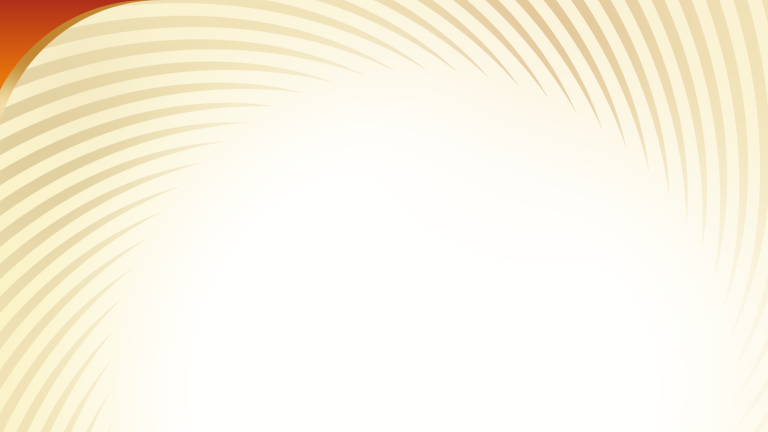
A Shadertoy shader for this background:

```glsl
const vec3 WHITE = vec3(1.0, 1.0, 0.995);
const vec3 CREAM = vec3(0.98, 0.95, 0.82);
const vec3 PEACH = vec3(0.985, 0.945, 0.86);
const vec3 LEMON = vec3(0.98, 0.95, 0.77);
const vec3 SAND = vec3(0.945, 0.89, 0.72);
const vec3 OLIVE = vec3(0.88, 0.81, 0.62);
const vec3 TAN = vec3(0.885, 0.78, 0.60);
const vec3 RED = vec3(0.69, 0.18, 0.10);
const vec3 ORANGE = vec3(0.91, 0.46, 0.04);
const vec3 GOLD = vec3(0.76, 0.53, 0.18);
const vec3 PALE_GOLD = vec3(0.95, 0.87, 0.65);

// Soft round spot, 1 at its centre
float spot(vec2 p, vec2 centre, float size) {
    vec2 q = (p - centre) / size;
    return exp(-dot(q, q));
}

// Coverage of the inside of a signed distance
float fill(float dist, float blur) {
    return 1.0 - smoothstep(-blur, blur, dist);
}

float circle(vec2 p, vec2 centre, float radius) {
    return length(p - centre) - radius;
}

// Logarithmic spiral rays that taper to points on a ring
float spiralRays(vec2 q, float ring, float twist, float spacing, float phase, float blur) {
    float r = max(length(q), 0.01);
    float turn = (atan(q.x, q.y) + twist * log(r / ring)) / spacing - phase;
    float offset = abs(fract(turn + 0.5) - 0.5);
    float halfWidth = 0.25 * (1.0 - exp((ring - r) / 0.09));
    float scale = r * spacing / sqrt(1.0 + twist * twist);
    return fill((offset - halfWidth) * scale, blur) * step(ring, r);
}

// Pale ground that brightens towards the centre
vec3 ground(vec2 p, float r) {
    float lowerRight = spot(p, vec2(1.78, 0.2), 0.45);
    float amount = smoothstep(0.48, 1.08, r) * (1.0 - 0.4 * lowerRight);
    vec3 edge = mix(CREAM, LEMON, spot(p, vec2(0.0, 0.25), 0.5));
    vec3 color = mix(WHITE, edge, amount);
    return mix(color, PEACH, 0.4 * spot(p, vec2(1.28, 0.9), 0.33));
}

// Ray colour with darker patches at the left and the top
vec3 rayColor(vec2 p) {
    vec3 color = mix(SAND, OLIVE, spot(p, vec2(0.08, 0.66), 0.30));
    return mix(color, TAN, spot(p, vec2(1.25, 0.92), 0.32));
}

// Rays grow faint at their tips and at the lower right
float rayStrength(vec2 p, float r, float ring) {
    float fadeRight = smoothstep(1.2, 1.75, p.x) * (1.0 - smoothstep(0.1, 1.1, p.y));
    float warmTop = spot(p, vec2(1.4, 0.75), 0.35);
    float tipLevel = mix(0.5, 0.95, warmTop);
    float fadeTip = mix(tipLevel, 1.0, smoothstep(ring, ring + 0.22, r));
    return fadeTip * (1.0 - 0.75 * fadeRight);
}

void mainImage(out vec4 fragColor, in vec2 fragCoord) {
    vec2 p = fragCoord / iResolution.y;
    float blur = 0.8 / iResolution.y;

    // Ground and rays
    const float RING = 0.736;
    vec2 q = (p - vec2(0.975, 0.102)) * vec2(1.02, 1.0);
    float r = length(q);
    float rays = spiralRays(q, RING, 1.55, 0.1002, 3.17, blur);
    vec3 color = ground(p, r);
    color = mix(color, OLIVE, 0.2 * spot(p, vec2(0.18, 0.84), 0.15));
    color = mix(color, rayColor(p), rays * rayStrength(p, r, RING));

    // Corner panel with its gold rim
    float corner = step(p.x, 0.374) * step(0.612, p.y);
    float rim = fill(-circle(p, vec2(0.374, 0.612), 0.388), blur) * corner;
    float panel = fill(-circle(p, vec2(0.345, 0.610), 0.390), blur) * corner
                * step(p.x, 0.345);
    vec3 gold = mix(GOLD, PALE_GOLD, spot(p, vec2(0.01, 0.75), 0.075));
    color = mix(color, gold, rim);
    color = mix(color, mix(ORANGE, RED, clamp((p.y - 0.82) / 0.18, 0.0, 1.0)), panel);

    fragColor = vec4(color, 1.0);
}
```
